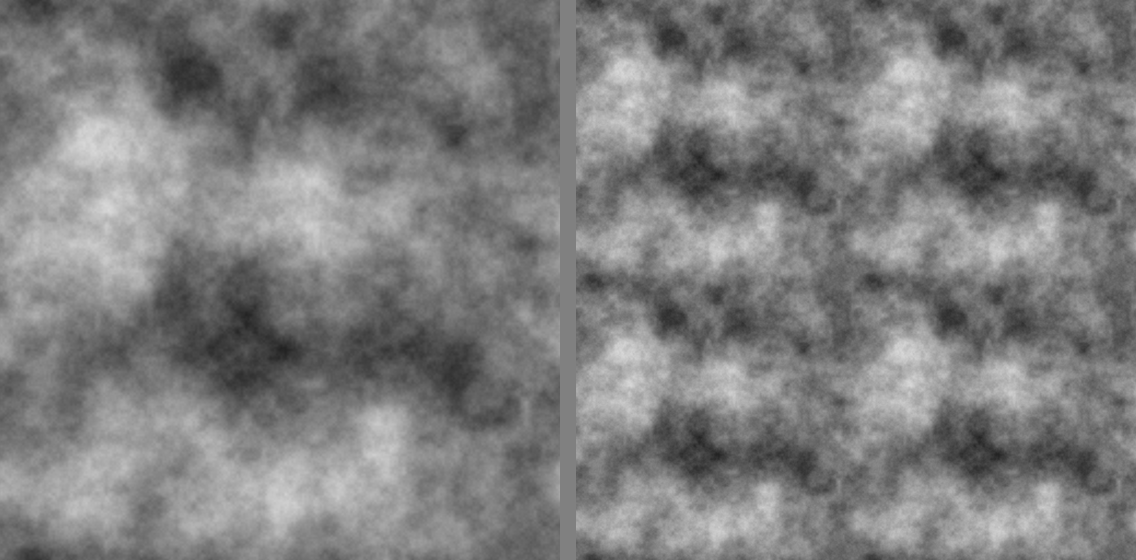
Left, the tile; right, the same tile 2 across and 2 down.
Write a Shadertoy shader that draws this texture.

```glsl
// Soft grey clouds: wrapping value noise summed over octaves.
// The coarsest lattice alternates loose dark and light rows, and odd
// rows mirror the tones of even rows, so the average grey stays fixed.

const int   BASE_CELLS = 4;                  // coarsest cells per tile side
const int   OCTAVES    = 7;
const float GAIN       = 0.64;               // amplitude ratio between octaves
const float MEAN_GREY  = 0.494;
const float CONTRAST   = 1.29;
const vec2  OFFSET     = vec2(0.06, 0.125);  // slides the clouds in the tile
const uint  SEED       = 29u;

// Integer hash of a lattice cell, from 0 to 1
float hash(ivec2 cell, int salt) {
    uint h = uint(cell.x) * 0x9E37u + uint(cell.y) * 0x85EBu + uint(salt) * 0xC2B3u + SEED;
    h = (h ^ (h >> 15)) * 0x2C1B3C6Du;
    h = (h ^ (h >> 12)) * 0x297A2D39u;
    h ^= h >> 15;
    return float(h & 0xFFFFu) / 65535.0;
}

// Coarse tones of the even rows: two dark levels in pairs, with jitter
float bandedTone(ivec2 cell) {
    int slot = (cell.x + cell.y / 2) & 3;
    int level = ((slot + 1) >> 1) & 1;
    return (float(level) + hash(cell, 0)) / 4.0;
}

// Tone of a wrapped cell; odd rows invert a shifted even row
float latticeTone(ivec2 cell, int cells, int octave) {
    cell = cell % cells;
    bool mirrored = (cell.y & 1) == 1;
    if (mirrored) {
        int shift = octave == 0 ? 1 : cells / 2 + 1;
        cell = ivec2((cell.x + shift) % cells, cell.y - 1);
    }
    float tone = octave == 0 ? bandedTone(cell) : hash(cell, octave);
    return mirrored ? 1.0 - tone : tone;
}

// Smoothly interpolated lattice tones, repeating once per tile
float wrappedNoise(vec2 uv, int cells, int octave) {
    vec2 p = uv * float(cells);
    ivec2 cell = ivec2(floor(p));
    vec2 w = smoothstep(0.0, 1.0, fract(p));
    float a = latticeTone(cell, cells, octave);
    float b = latticeTone(cell + ivec2(1, 0), cells, octave);
    float c = latticeTone(cell + ivec2(0, 1), cells, octave);
    float d = latticeTone(cell + ivec2(1, 1), cells, octave);
    return mix(mix(a, b, w.x), mix(c, d, w.x), w.y);
}

// Weighted average of octaves, each twice as fine as the last
float clouds(vec2 uv) {
    float sum = 0.0, total = 0.0, amplitude = 1.0;
    int cells = BASE_CELLS;
    for (int i = 0; i < OCTAVES; i++) {
        sum += amplitude * wrappedNoise(uv, cells, i);
        total += amplitude;
        amplitude *= GAIN;
        cells *= 2;
    }
    return sum / total;
}

void mainImage(out vec4 fragColor, in vec2 fragCoord) {
    vec2 uv = fract(fragCoord / iResolution.xy + OFFSET);
    float grey = MEAN_GREY + CONTRAST * (clouds(uv) - 0.5);
    fragColor = vec4(vec3(clamp(grey, 0.0, 1.0)), 1.0);
}
```
